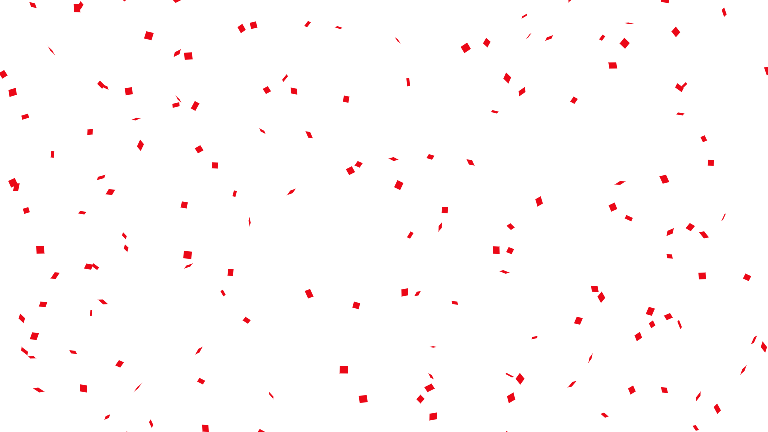
Write a WebGL 1 fragment shader that draws this pattern.

```glsl
precision highp float;

// Sparse red confetti on white: two jittered cell grids each hold at most one
// square flake per cell, and every flake is spun, flattened as if tilted in
// space, and spun again, giving squares, slanted lozenges and thin slivers.

uniform vec2 u_resolution;

const vec3 PAPER_WHITE = vec3(1.0);
const vec3 CONFETTI_RED = vec3(0.92, 0.03, 0.09);
const float TAU = 6.2831853;
const float CELL_SIZE = 0.125;    // in canvas heights
const float FLAKE_CHANCE = 0.68;  // share of cells that hold a flake

float hash(vec2 cell, float salt) {
    vec3 p = fract(vec3(cell.xyx) * vec3(0.1031, 0.1030, 0.0973) + salt * 0.0937);
    p += dot(p, p.yzx + 33.33);
    return fract((p.x + p.y) * p.z);
}

mat2 rotation(float angle) {
    float c = cos(angle);
    float s = sin(angle);
    return mat2(c, s, -s, c);
}

// Signed distance to the sides of a square seen tilted; squash 1 is face-on.
float tiltedSquare(vec2 p, float halfSide, float spin, float heading, float squash) {
    mat2 flatten = mat2(1.0, 0.0, 0.0, 1.0 / squash);
    mat2 toFlake = rotation(spin) * flatten * rotation(heading);
    vec2 q = abs(toFlake * p) - halfSide;
    vec2 slope = vec2(length(vec2(toFlake[0].x, toFlake[1].x)),
                      length(vec2(toFlake[0].y, toFlake[1].y)));
    q /= slope;
    return max(q.x, q.y);
}

// Coverage by the flake that belongs to one cell.
float flake(vec2 p, vec2 cell, float seed, float pixel) {
    vec2 center = (cell + vec2(hash(cell, seed + 1.0), hash(cell, seed + 2.0))) * CELL_SIZE;
    float halfSide = mix(0.0065, 0.0098, hash(cell, seed + 3.0));
    float spin = TAU * hash(cell, seed + 4.0);
    float heading = TAU * hash(cell, seed + 5.0);
    float squash = mix(0.14, 1.0, hash(cell, seed + 6.0));
    float d = tiltedSquare(p - center, halfSide, spin, heading, squash);
    float present = step(hash(cell, seed + 7.0), FLAKE_CHANCE);
    return present * (1.0 - smoothstep(-0.4 * pixel, 0.4 * pixel, d));
}

// One grid of flakes; neighbours are included since flakes cross cell borders.
float flakeLayer(vec2 p, float seed, float pixel) {
    vec2 home = floor(p / CELL_SIZE);
    float cover = 0.0;
    for (int j = -1; j <= 1; j++) {
        for (int i = -1; i <= 1; i++) {
            vec2 cell = home + vec2(float(i), float(j));
            cover = max(cover, flake(p, cell, seed, pixel));
        }
    }
    return cover;
}

void main() {
    float pixel = 1.0 / u_resolution.y;
    vec2 p = gl_FragCoord.xy * pixel + 5.0;

    // The second grid is shifted so that the two never line up.
    float cover = flakeLayer(p, 11.0, pixel);
    cover = max(cover, flakeLayer(p + vec2(0.057, 0.071), 47.0, pixel));

    gl_FragColor = vec4(mix(PAPER_WHITE, CONFETTI_RED, cover), 1.0);
}
```
